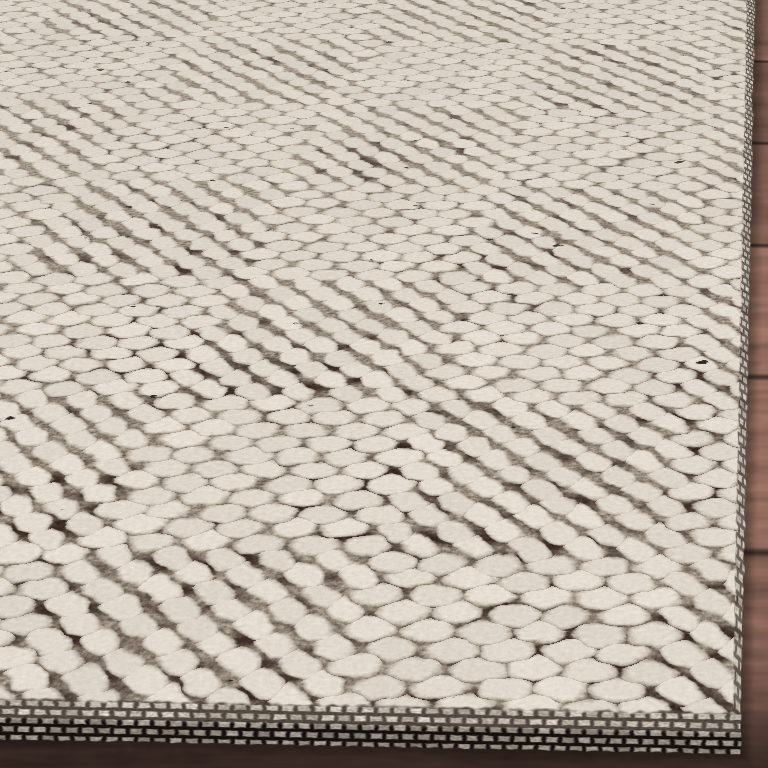
This texture is drawn by a Shadertoy shader. Its source:

```glsl
// A woven wool rug seen in perspective on a wooden floor. Screen points are projected
// to knot units (column, row); checkered knots stretch into ribs inside alternate
// blocks, giving concentric diamonds, and a stitched binding closes two sides.

const float PI = 3.14159265;
const float HORIZON = 1.9;      // height of the vanishing point
const float HEM = 0.09;         // screen height where the knots begin
const vec2 KNOT = vec2(0.0217, 0.008);
const float BLOCK = 11.0;       // knots in half a diamond

const vec3 CREAM = vec3(0.885, 0.855, 0.81);
const vec3 SAND = vec3(0.70, 0.66, 0.60);
const vec3 TAUPE = vec3(0.52, 0.47, 0.42);
const vec3 UMBER = vec3(0.33, 0.25, 0.21);
const vec3 INK = vec3(0.08, 0.05, 0.04);
const vec3 WOOD = vec3(0.53, 0.39, 0.34);

vec2 hash2(vec2 p) {
    vec2 k = vec2(dot(p, vec2(127.1, 311.7)), dot(p, vec2(269.5, 183.3)));
    return fract(sin(k) * 43758.54);
}

float corner(vec2 cell, vec2 offset, vec2 f) {
    return dot(hash2(cell + offset) * 2.0 - 1.0, f - offset);
}

// Gradient noise, about -0.7 to 0.7
float noise(vec2 p) {
    vec2 i = floor(p), f = p - i;
    vec2 s = f * f * f * (f * (f * 6.0 - 15.0) + 10.0);
    float low = mix(corner(i, vec2(0, 0), f), corner(i, vec2(1, 0), f), s.x);
    float high = mix(corner(i, vec2(0, 1), f), corner(i, vec2(1, 1), f), s.x);
    return mix(low, high, s.y);
}

// Dome height (x), lit slope (y) and random tone (z) of the uppermost knot
vec3 knotField(vec2 q) {
    vec2 diagonal = vec2(q.x + q.y, q.x - q.y) * 0.5;
    vec2 base = floor(diagonal + 0.5);
    vec3 top = vec3(-1.0, 0.0, 0.5);
    for (int j = -1; j <= 1; j++)
    for (int i = -1; i <= 1; i++) {
        vec2 id = base + vec2(i, j);
        vec2 center = vec2(id.x + id.y, id.x - id.y);
        vec2 rnd = hash2(id);
        vec2 d = q - center - (rnd - 0.5) * vec2(0.28, 0.22);
        vec2 along = vec2(d.x + d.y, d.x - d.y) * 0.5;
        vec2 wave = sin(PI * (center + vec2(3.5, 2.5)) / BLOCK);
        float rib = smoothstep(-0.04, 0.04, wave.x * wave.y);
        vec2 dot2 = d / vec2(0.98, 0.70);
        vec2 rib2 = along / vec2(0.43, 0.74);
        float dome = 1.0 - mix(dot(dot2, dot2), dot(rib2, rib2), rib);
        dome += (rnd.x - 0.5) * 0.15;
        if (dome > top.x) top = vec3(dome, d.y, rnd.y);
    }
    return top;
}

vec3 wool(vec2 q, float depth) {
    vec2 warp = vec2(noise(q * 1.3), noise(q * 1.3 + 37.0));
    vec3 knot = knotField(q + warp * 0.28);
    float fiber = noise(q * vec2(4.0, 5.0)) + 0.6 * noise(q * vec2(11.0, 9.0));
    float height = knot.x + knot.y * 0.28 + fiber * 0.13;
    vec3 col = mix(SAND, CREAM, smoothstep(0.0, 0.55, height));
    col *= 0.97 + 0.05 * knot.z + 0.06 * fiber;

    // Dark yarn shows in patches between knots, less so far away
    float patchy = noise(q * vec2(0.8, 1.1) + 9.0) + 0.5 * noise(q * 0.16);
    float dark = smoothstep(-0.15, 0.5, patchy + 0.12 - 0.25 * depth);
    vec3 gap = mix(mix(TAUPE, SAND, 0.35), mix(UMBER, INK, 0.4), dark);
    gap *= 1.0 + 0.5 * fiber;
    col = mix(gap, col, smoothstep(-0.12, 0.2, height));

    // Rare dark flecks
    float fleck = noise(q * vec2(0.9, 1.4) + 71.0);
    col = mix(col, INK, 0.85 * smoothstep(0.50, 0.58, fleck + 0.1 * fiber));
    return mix(col, vec3(0.80, 0.77, 0.715), 0.28 * smoothstep(0.45, 1.0, depth));
}

// Rows of short pale stitches over dark yarn; one unit per stitch
vec3 stitches(vec2 p, float darkness) {
    p.x += 0.5 * mod(floor(p.y), 2.0);
    vec2 f = abs(fract(p + 0.12 * noise(p * 1.7)) - 0.5);
    float thread = 1.0 - smoothstep(0.24, 0.46, max(f.x, f.y * 1.15));
    float tone = hash2(floor(p)).x;
    vec3 pale = mix(TAUPE, CREAM, 0.35 + 0.5 * tone);
    vec3 yarn = mix(SAND, INK, darkness);
    return mix(yarn, pale, thread) * (1.0 + 0.3 * noise(p * 4.0));
}

vec3 planks(vec2 p, float row) {
    float grain = noise(vec2(p.x * 5.0, p.y * 45.0)) + 0.5 * noise(p * vec2(22.0, 150.0));
    float board = row / 13.0 + 0.3;
    float seam = abs(fract(board) - 0.5);
    float tone = 0.85 + 0.3 * hash2(vec2(floor(board), 4.0)).x;
    return WOOD * tone * (1.0 + 0.3 * grain) * (1.0 - 0.5 * smoothstep(0.47, 0.5, seam));
}

void mainImage(out vec4 fragColor, in vec2 fragCoord) {
    vec2 p = fragCoord / iResolution.xy;
    float y = p.y + 0.02 * p.x;
    float scale = HORIZON - y;
    vec2 q = vec2((p.x - 1.0) / scale, 1.0 / scale - 1.0 / (HORIZON - HEM)) / KNOT;
    float rough = 0.003 * noise(p * 75.0);
    float side = (q.x + 0.9) * KNOT.x * scale + rough;   // positive beyond the rug
    float front = 0.038 - y + rough;                     // positive below the rug

    // Floor with the shadow beside and below the rug
    vec3 col = planks(p, q.y);
    col *= mix(0.42, 1.0, smoothstep(0.0, 0.17, y));
    col *= mix(0.65, 1.0, smoothstep(0.0, 0.02, max(side, front)));

    // Knots, then the side and front bindings
    vec3 rug = wool(q, p.y);
    vec3 sideTrim = stitches(vec2(q.x * 4.5, q.y * 1.4 + q.x * 2.0), 0.65);
    rug = mix(rug, sideTrim, smoothstep(-0.012, -0.009, side) * 0.8);
    float lower = 1.0 - smoothstep(0.062, 0.068, y + rough);
    vec3 hem = stitches(vec2(p.x * 48.0, y * 88.0), mix(0.62, 0.95, lower));
    hem *= mix(1.0, 0.78, lower);
    rug = mix(hem, rug, smoothstep(HEM - 0.003, HEM + 0.003, y + rough * 2.0));

    float cover = 1.0 - smoothstep(-0.001, 0.0015, max(side, front));
    fragColor = vec4(clamp(mix(col, rug, cover), 0.0, 1.0), 1.0);
}
```
